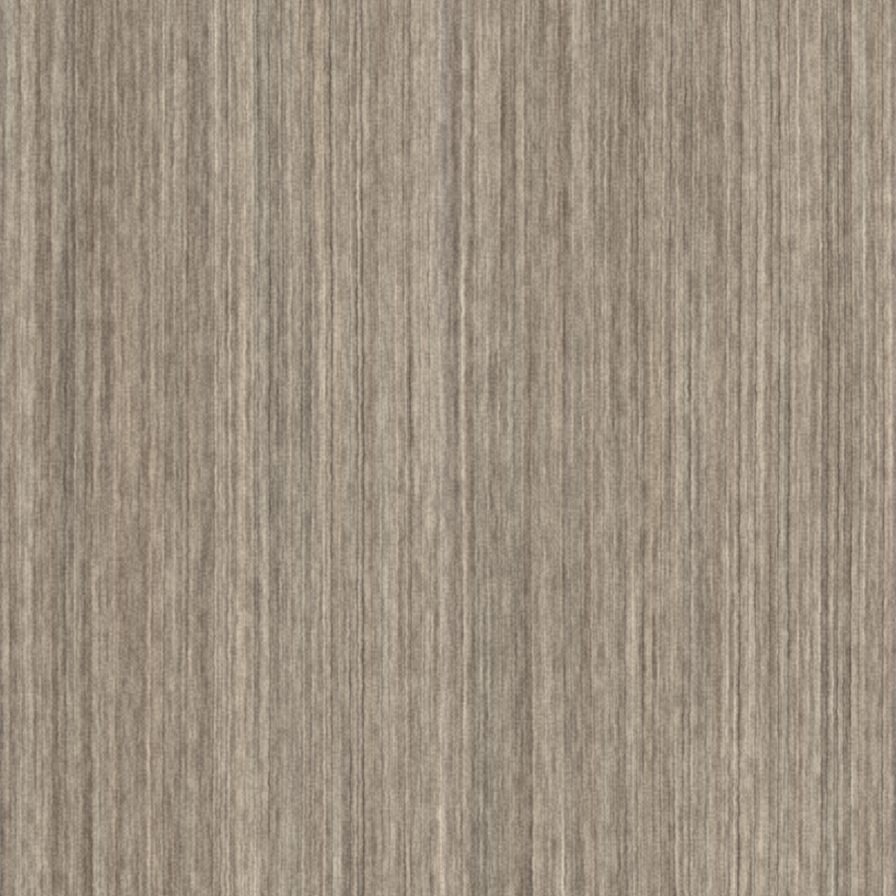
This texture is drawn by a Shadertoy shader. Its source:

```glsl
// Straight-grained greige wood veneer made of two similar leaves side by side.
// Stretched noise gives the streaks and fibres, jittered one-dimensional cells
// give the thin growth lines, and layered sines bend the grain slightly.

#define LEAVES 2.0
#define SEAM_SHIFT 0.006
#define BAND_CONTRAST 0.035
#define STREAK_CONTRAST 0.105
#define FIBRE_CONTRAST 0.14
#define FLECK_CONTRAST 0.125
#define GRAIN_CONTRAST 0.095
#define DARK_LINE_DEPTH 0.14
#define PALE_LINE_LIFT 0.09
#define HUE_VARIATION 0.026
#define BASE_COLOR vec3(0.618, 0.569, 0.505)

float hash(vec2 p) {
    vec3 q = fract(p.xyx * 0.1031);
    q += dot(q, q.yzx + 33.33);
    return fract((q.x + q.y) * q.z);
}

// Value noise, centred on zero
float noise(vec2 p) {
    vec2 cell = floor(p);
    vec2 f = fract(p);
    f = f * f * (3.0 - 2.0 * f);
    float low = mix(hash(cell), hash(cell + vec2(1, 0)), f.x);
    float high = mix(hash(cell + vec2(0, 1)), hash(cell + vec2(1, 1)), f.x);
    return mix(low, high, f.y) - 0.5;
}

// Thin vertical lines, one in each jittered cell, fading along their length
float grainLines(vec2 p, float count, float halfWidth, float seed) {
    float home = floor(p.x * count);
    float soft = 0.0003 + 0.5 / iResolution.x;
    float cover = 0.0;
    for (float i = -1.0; i <= 1.0; i++) {
        float id = home + i;
        float jitter = hash(vec2(id + 50.0, seed)) - 0.5;
        float center = (id + 0.5 + 0.6 * jitter) / count;
        float strength = 0.25 + 0.75 * hash(vec2(id + 90.0, seed + 4.0));
        float fade = 0.8 + 0.7 * noise(vec2(id * 3.7 + 200.0, p.y * 9.0 + seed));
        float dist = abs(p.x - center);
        float line = 1.0 - smoothstep(halfWidth - soft, halfWidth + soft, dist);
        cover = max(cover, line * strength * fade);
    }
    return cover;
}

// Gentle bends plus a fine ragged edge
vec2 bendGrain(vec2 p) {
    float bend = 0.0010 * sin(p.y * 4.1 + p.x * 9.0)
               + 0.0005 * sin(p.y * 11.3 + p.x * 23.0 + 1.7);
    float ragged = 0.0014 * noise(vec2(p.x * 90.0, p.y * 150.0));
    return vec2(p.x + bend + ragged, p.y);
}

void mainImage(out vec4 fragColor, in vec2 fragCoord) {
    vec2 uv = fragCoord / iResolution.xy;
    vec2 p = bendGrain(uv);

    // Each leaf runs from broad streaks on the left to fine lines on the right
    float across = fract((p.x + SEAM_SHIFT) * LEAVES);
    float fineSide = smoothstep(0.25, 0.7, across);
    float broadSide = 1.0 - fineSide;

    // Streaks and fibres from wide to narrow
    float band = noise(vec2(p.x * 42.0 + 11.0, p.y * 0.7));
    float streak = noise(vec2(p.x * 112.0 + 37.0, p.y * 1.2 + 5.0));
    float fibre = noise(vec2(p.x * 235.0 + 71.0, p.y * 3.5 + 9.0));
    float fleck = noise(vec2(p.x * 330.0, p.y * 55.0));
    float grain = noise(uv * 400.0 + 17.0);

    float tone = band * BAND_CONTRAST * (0.4 + 1.4 * broadSide)
               + streak * STREAK_CONTRAST * (0.65 + 0.4 * broadSide)
               + fibre * FIBRE_CONTRAST
               + fleck * FLECK_CONTRAST
               + grain * GRAIN_CONTRAST;

    // Growth lines
    float darkLine = grainLines(p, 112.0, 0.0010, 3.0) * (0.45 + 0.55 * fineSide);
    float paleLine = grainLines(p, 76.0, 0.0011, 19.0);
    tone += paleLine * PALE_LINE_LIFT - darkLine * DARK_LINE_DEPTH;
    tone += 0.022 * (fineSide - 0.5);

    // Pale grey seam where the leaves meet
    float seamDist = 0.5 - abs(across - 0.5);
    float seamLine = 1.0 - smoothstep(0.003, 0.008, seamDist);
    float seamGlow = 1.0 - smoothstep(0.0, 0.055, across);
    tone += 0.055 * seamLine + 0.012 * seamGlow;

    // Warm and olive drifts, with cooler lines and seam
    float warmth = 0.6 * noise(vec2(p.x * 30.0 + 5.0, p.y * 0.8 + 31.0))
                 + noise(vec2(p.x * 120.0, p.y * 2.0 + 60.0));
    float cool = 0.8 * darkLine + 0.6 * seamLine + 0.4 * seamGlow;
    vec3 color = BASE_COLOR + tone * vec3(1.0, 1.0, 0.92);
    color += warmth * HUE_VARIATION * vec3(0.5, -0.25, -0.5);
    color += cool * vec3(-0.008, 0.0, 0.025);

    fragColor = vec4(clamp(color, 0.0, 1.0), 1.0);
}
```
